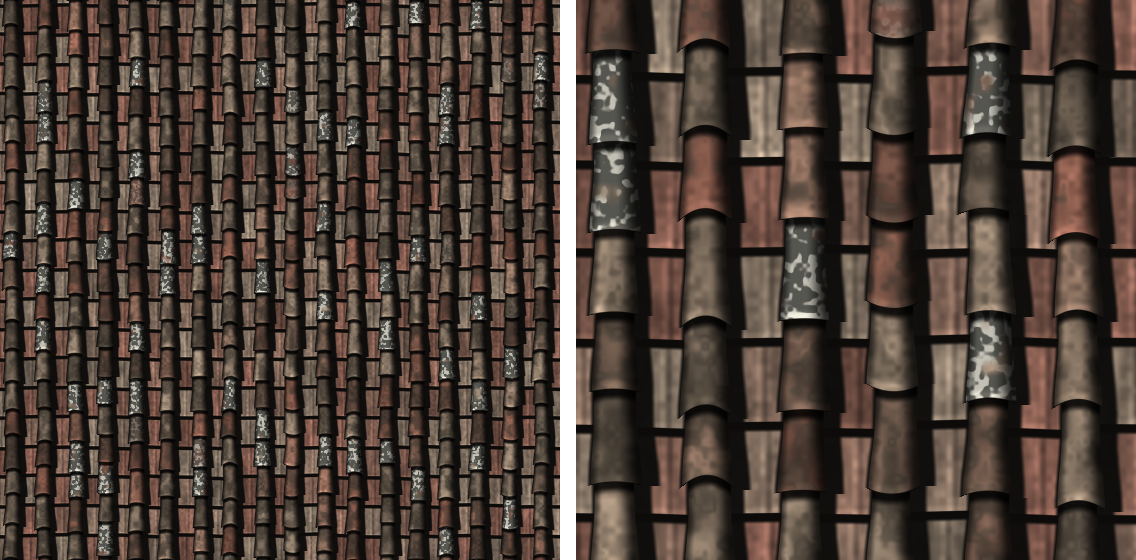
Left, the full canvas; right, a detail of the centre.
Give the GLSL for this texture, as a Shadertoy shader.

```glsl
// Old clay roof: 18 columns of rounded cap tiles over flat pan tiles, 19 courses high.
// Each column is split into jittered courses, then shaded by profile, cast shadow,
// hashed tile colour, grime and lichen. All hashes and noise wrap at the canvas edge.

const vec2 TILES = vec2(18.0, 19.0);

float hash(vec2 p) {
    vec3 q = fract(p.xyx * 0.1031);
    q += dot(q, q.yzx + 33.33);
    return fract((q.x + q.y) * q.z);
}

// Random value of a tile, wrapping over the roof
float tileHash(vec2 id, float seed) {
    return hash(floor(mod(id + 0.5, TILES)) + seed * 41.0);
}

// Value noise that repeats after a whole number of cells
float noise(vec2 p, vec2 period) {
    vec2 i = floor(p), f = fract(p);
    f = f * f * (3.0 - 2.0 * f);
    vec2 a = floor(mod(i + 0.5, period)), b = floor(mod(i + 1.5, period));
    return mix(mix(hash(a), hash(vec2(b.x, a.y)), f.x),
               mix(hash(vec2(a.x, b.y)), hash(b), f.x), f.y);
}

float wrappedNoise(vec2 uv, vec2 cells) {
    return noise(uv * cells, cells);
}

// Irregular course: x = row, y = height above lower edge, z = depth below upper edge
vec3 course(float column, float y, float jitter, float seed) {
    float row = floor(y);
    if (y < row + jitter * tileHash(vec2(column, row), seed)) row -= 1.0;
    float bottom = row + jitter * tileHash(vec2(column, row), seed);
    float top = row + 1.0 + jitter * tileHash(vec2(column, row + 1.0), seed);
    return vec3(row, y - bottom, top - y);
}

vec3 panColor(vec2 uv, vec2 p, float px) {
    float column = floor(p.x - 0.4), across = fract(p.x - 0.4);
    float tilt = 0.1 * (tileHash(vec2(column, 0.0), 1.0) - 0.5);
    vec3 c = course(column, p.y - 0.82 + tilt * across, 0.08, 2.0);
    vec2 id = vec2(column, c.x);

    vec3 color = mix(vec3(0.46, 0.32, 0.275), vec3(0.47, 0.415, 0.36),
                     smoothstep(0.25, 0.85, tileHash(id, 3.0)));
    color *= 0.86 + 0.3 * tileHash(id, 4.0);

    // Vertical streaks, stains and the raised seam
    color *= 0.82 + 0.36 * wrappedNoise(uv, TILES * vec2(9.0, 2.0));
    color *= 0.87 + 0.26 * wrappedNoise(uv, TILES * vec2(14.0, 12.0));
    float seam = 0.52 + 0.12 * tileHash(id, 5.0);
    color *= 1.0 + 0.16 * smoothstep(0.05, 0.0, abs(across - seam))
                 - 0.22 * smoothstep(0.05, 0.0, abs(across - seam - 0.07));

    // Lit lower lip and the gap beneath it
    color *= 1.0 + 0.2 * smoothstep(0.1, 0.03, c.y);
    float gap = smoothstep(0.12, 0.07, c.z);
    gap = max(gap, 1.0 - smoothstep(0.0, px, c.y));
    return mix(color, vec3(0.05, 0.045, 0.04), gap);
}

vec3 capColor(vec2 uv, vec2 id, float s, vec3 c, float px) {
    float grain = wrappedNoise(uv, TILES * vec2(13.0, 12.0));
    float blotch = wrappedNoise(uv, TILES * vec2(5.0, 4.0));
    vec3 color = mix(vec3(0.45, 0.30, 0.25), vec3(0.47, 0.41, 0.35),
                     smoothstep(0.1, 0.6, tileHash(id, 6.0)));
    color *= 0.78 + 0.45 * tileHash(id, 7.0);

    // Dark grime, heavier on some tiles
    float grime = smoothstep(0.35, 0.75, 0.6 * blotch + 0.4 * grain
                             + 0.5 * tileHash(id, 8.0) - 0.2);
    color = mix(color, vec3(0.19, 0.17, 0.145), 0.75 * grime);
    color *= 0.8 + 0.4 * grain;

    // Grey lichen with pale specks on a few tiles
    float lichen = smoothstep(0.84, 0.88, tileHash(id, 9.0));
    float specks = smoothstep(0.52, 0.72, 0.65 * grain
                   + 0.45 * wrappedNoise(uv, TILES * vec2(20.0, 18.0)));
    vec3 crust = mix(vec3(0.30, 0.30, 0.28), vec3(0.68, 0.67, 0.63), specks);
    color = mix(color, crust, lichen * smoothstep(0.15, 0.45, blotch + 0.15));

    // Round profile lit from the left, lip highlight, shadow of the tile above
    color *= 1.12 - 0.92 * smoothstep(0.0, 0.95, s);
    color *= 0.45 + 0.55 * smoothstep(-1.0, -0.6, s);
    color *= 1.0 + 0.25 * smoothstep(0.13, 0.04, c.y);
    color *= 0.15 + 0.85 * smoothstep(0.05, 0.15, c.z);
    return color * (0.15 + 0.85 * smoothstep(0.0, px, c.y));
}

void mainImage(out vec4 fragColor, in vec2 fragCoord) {
    vec2 uv = fragCoord / iResolution.xy;
    vec2 p = uv * TILES;
    float px = 1.5 * TILES.y / iResolution.y;
    float column = floor(p.x);

    // Wandering centre line and curved ends of the cap column
    float x = p.x - column - 0.4;
    x -= 0.08 * (tileHash(vec2(column, 0.0), 10.0) - 0.5);
    x -= 0.08 * (noise(vec2(column, uv.y * 9.0), vec2(18.0, 9.0)) - 0.5);
    float bend = mix(-0.06, 0.16, tileHash(vec2(column, 0.0), 11.0));
    float phase = 0.9 + 0.2 * tileHash(vec2(column, 0.0), 12.0);
    vec3 c = course(column, p.y - phase + bend * min(x * x * 16.0, 1.5), 0.24, 13.0);
    vec2 id = vec2(column, c.x);

    // Caps flare toward their lower lip
    x -= 0.05 * (tileHash(id, 14.0) - 0.5);
    float halfWidth = mix(0.265, 0.215, smoothstep(0.0, 0.8, c.y));
    halfWidth += 0.03 * (tileHash(id, 15.0) - 0.5);

    // Shadow thrown to the right, thin contact line on the left
    vec3 color = panColor(uv, p, px);
    float reach = halfWidth + 0.13 + 0.05 * tileHash(id, 16.0);
    float shadow = smoothstep(reach + 0.04, reach - 0.02, x)
                 * smoothstep(-halfWidth - 0.05, -halfWidth, x);
    color = mix(color, vec3(0.045, 0.043, 0.04), 0.96 * shadow);

    float cover = smoothstep(0.5 * px, -0.5 * px, abs(x) - halfWidth);
    color = mix(color, capColor(uv, id, x / halfWidth, c, px), cover);
    fragColor = vec4(color, 1.0);
}
```
